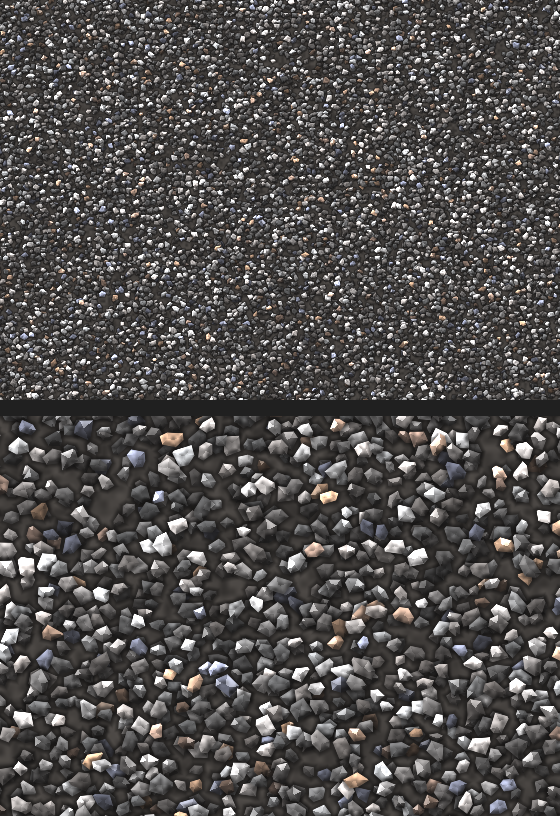
Top: the whole. Bottom: its middle third, enlarged.
Give the GLSL for this texture, as a WebGL 2 fragment shader.

```glsl
#version 300 es
precision highp float;
// Washed gravel: small angular stones strewn over dark soil.
// Layers of jittered cells each hold a random polygon, painted from back to
// front with contact shadows, faceted light and slanting bands of relief.

uniform vec2 u_resolution;
out vec4 fragColor;

// Integer hash: three values in 0..1 per cell and salt
vec3 hash3(ivec2 cell, int salt) {
    uvec3 v = uvec3(ivec3(cell, salt)) * 1664525u + 1013904223u;
    v.x += v.y * v.z; v.y += v.z * v.x; v.z += v.x * v.y;
    v ^= v >> 16u;
    v.x += v.y * v.z; v.y += v.z * v.x; v.z += v.x * v.y;
    return vec3(v >> 16u) / 65535.0;
}

float valueNoise(vec2 p, int salt) {
    ivec2 c = ivec2(floor(p));
    vec2 f = fract(p);
    f = f * f * (3.0 - 2.0 * f);
    float low = mix(hash3(c, salt).x, hash3(c + ivec2(1, 0), salt).x, f.x);
    float high = mix(hash3(c + ivec2(0, 1), salt).x, hash3(c + ivec2(1, 1), salt).x, f.x);
    return mix(low, high, f.y);
}

// Slanting ridges and hollows, deeper towards the bottom
float relief(vec2 p) {
    vec2 s = vec2(0.87 * p.x - 0.5 * p.y, 0.5 * p.x + 0.87 * p.y);
    float bands = 0.6 * valueNoise(s * vec2(4.0, 10.0), 1)
                + 0.4 * valueNoise(s * vec2(13.0, 26.0), 2);
    return mix(0.58, bands, mix(1.0, 0.6, clamp(p.y, 0.0, 1.0)));
}

// Mostly grey stones, some cool, a few tan or rusty
vec3 stoneColour(vec3 rnd) {
    float tone = 0.25 + 0.62 * pow(rnd.x, 2.6);
    vec3 tint = mix(vec3(0.98, 1.0, 1.02), vec3(1.03, 0.99, 0.97), rnd.y);
    if (rnd.z > 0.93) tint = mix(vec3(1.25, 1.0, 0.8), vec3(1.15, 0.97, 0.88), rnd.y);
    else if (rnd.z < 0.06) tint = vec3(0.93, 0.97, 1.13);
    return tone * tint;
}

// Paints one layer of stones over the ground colour
vec3 paintStones(vec3 ground, vec2 p, float density, float share, float level, int salt) {
    const vec2 light = vec2(-0.4, 0.92);
    vec2 g = p * density;
    ivec2 home = ivec2(floor(g));
    float pixel = density / u_resolution.y;
    float grain = valueNoise(p * 270.0, salt + 3);

    for (int j = 1; j >= -1; j--)
    for (int i = -1; i <= 1; i++) {
        ivec2 cell = home + ivec2(i, j);
        vec3 place = hash3(cell, salt);
        vec2 centre = vec2(cell) + 0.1 + 0.8 * place.xy;
        vec2 q = g - centre;
        float ridge = relief(centre / density);
        if (dot(q, q) > 1.1 || place.z > share + 0.6 * (ridge - 0.5)) continue;

        // Irregular hexagon: the nearest edge gives distance and facet
        vec3 form = hash3(cell, salt + 1);
        float size = mix(0.36, 0.62, form.x);
        float tilt = (form.y - 0.5) * 2.2;
        float dist = -2.0;
        vec2 normal = light;
        vec3 facet = vec3(0.5);
        for (int k = 0; k < 6; k++) {
            vec3 edge = hash3(cell, salt + 10 + k);
            float angle = 1.047 * (float(k) + 0.7 * edge.x) + 6.283 * form.z;
            vec2 dir = vec2(cos(angle), sin(angle));
            float radius = size * (0.8 + 0.35 * edge.y) * (1.0 - 0.36 * abs(sin(angle - tilt)));
            float d = dot(q, dir) - radius;
            if (d > dist) { dist = d; normal = dir; facet = edge; }
        }

        // Light on the crown, the bevels and stray glints
        float bevel = smoothstep(-0.32, -0.06, dist);
        float facing = dot(normal, light);
        float shade = 0.98 + 0.3 * dot(q, light) / size + 0.36 * bevel * facing
                    + 0.4 * (facet.z - 0.5) + 0.6 * (grain - 0.5);
        shade *= level * (0.74 + 0.5 * ridge);
        vec3 stone = stoneColour(hash3(cell, salt + 2)) * max(shade, 0.25);
        stone += level * 0.28 * step(0.84, facet.z) * smoothstep(-0.1, 0.5, facing);

        // Contact shadow, then the stone itself
        ground *= mix(0.5, 1.0, smoothstep(0.0, 0.28, dist));
        ground = mix(ground, stone, smoothstep(0.5, -0.5, dist / pixel));
    }
    return ground;
}

void main() {
    vec2 p = gl_FragCoord.xy / u_resolution.y;

    // Damp soil
    vec3 colour = vec3(0.2, 0.19, 0.18) * (0.75 + 0.6 * valueNoise(p * 150.0, 5));

    // Sunken stones, then the upper ones
    colour = paintStones(colour, p, 66.0, 0.85, 0.74, 100);
    colour = paintStones(colour, p + 3.7, 61.0, 0.74, 1.12, 200);

    // Faint haze keeps the deepest gaps above black
    colour = max(colour, 0.0) * 0.93 + vec3(0.062, 0.058, 0.057);
    fragColor = vec4(min(colour, 1.0), 1.0);
}
```
